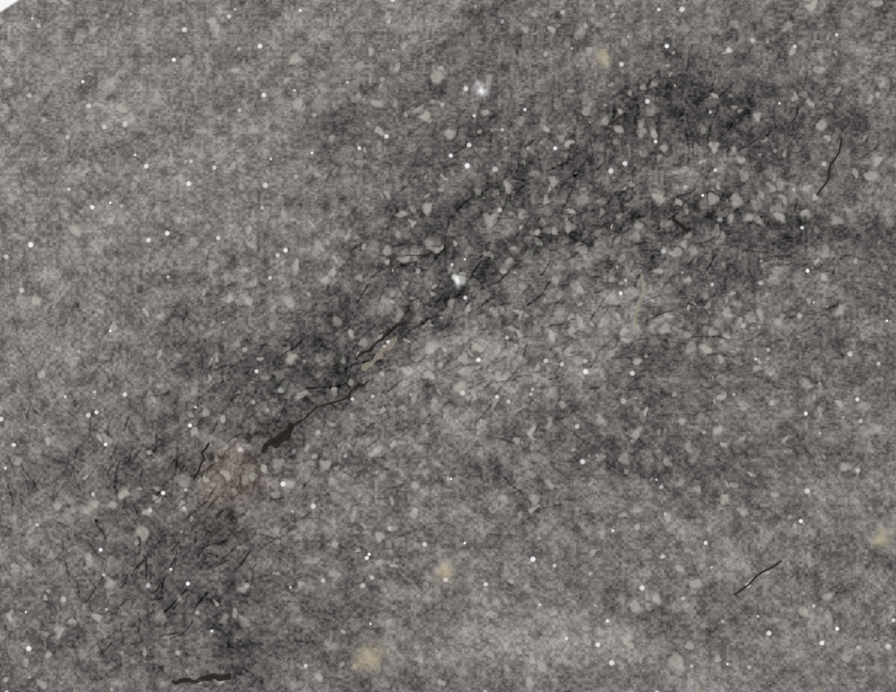
Reproduce this texture procedurally as a Shadertoy shader.

```glsl
// Weathered grey rock slab: broad tonal patches, a diagonal dark fold and thin cracks,
// covered with directional fibres, pale mineral flecks and fine grain.
// Patches are Gaussians; fibres and flecks are scattered on jittered hash grids.

float hash(vec2 p) { return fract(sin(dot(p, vec2(127.1, 311.7))) * 43758.5453); }

vec2 hash2(vec2 p) { return vec2(hash(p), hash(p + 37.2)); }

float noise(vec2 p) {
    vec2 i = floor(p), f = fract(p);
    f = f * f * (3.0 - 2.0 * f);
    return mix(mix(hash(i), hash(i + vec2(1, 0)), f.x),
               mix(hash(i + vec2(0, 1)), hash(i + vec2(1, 1)), f.x), f.y);
}

float fbm(vec2 p) {
    float sum = 0.0, amp = 0.5;
    for (int i = 0; i < 5; i++) {
        sum += amp * noise(p);
        p = mat2(1.6, 1.2, -1.2, 1.6) * p + 7.3;
        amp *= 0.5;
    }
    return sum;
}

// Centered pair of noises, used to bend and roughen shapes
vec2 wobble(vec2 p) { return vec2(noise(p), noise(p + 40.0)) - 0.5; }

mat2 turn(float a) { return mat2(cos(a), -sin(a), sin(a), cos(a)); }

// Soft ellipse: center in xy, radii in zw
float blob(vec2 p, vec4 e, float angle) {
    vec2 q = turn(angle) * (p - e.xy) / e.zw;
    return exp(-dot(q, q));
}

float spot(vec2 p, float x, float y, float r) { return blob(p, vec4(x, y, r, r), 0.0); }

// Distance to the segment from s.xy to s.zw
float segment(vec2 p, vec4 s) {
    vec2 d = s.zw - s.xy;
    return length(p - s.xy - d * clamp(dot(p - s.xy, d) / dot(d, d), 0.0, 1.0));
}

float stroke(vec2 p, vec4 s, float width) {
    float soft = 0.7 / iResolution.y;
    return 1.0 - smoothstep(width - soft, width + soft + 0.001, segment(p, s));
}

// Local direction of the rock fibres
float grainAngle(vec2 p, float below) {
    float a = mix(2.0, 0.6, smoothstep(0.2, 0.5, p.x + 0.4 * p.y));
    a = mix(a, -0.35, below);
    return mix(a, 1.5, 0.7 * smoothstep(0.6, 0.85, p.y) * smoothstep(0.5, 0.8, p.x));
}

float fibres(vec2 p, float scale, float below) {
    float sum = 0.0;
    for (int k = 0; k < 9; k++) {
        vec2 id = floor(p * scale) + vec2(k % 3, k / 3) - 1.0;
        vec2 center = (id + hash2(id + scale)) / scale;
        float angle = grainAngle(center, below) + 1.3 * (hash(id + 5.0) - 0.5);
        vec2 arm = vec2(cos(angle), sin(angle)) * (0.2 + 0.4 * hash(id + 9.0)) / scale;
        sum = max(sum, stroke(p, vec4(center - arm, center + arm), 0.001) * hash(id + 3.0));
    }
    return sum;
}

float flecks(vec2 p, float scale, float size, float density) {
    float sum = 0.0;
    for (int k = 0; k < 9; k++) {
        vec2 id = floor(p * scale) + vec2(k % 3, k / 3) - 1.0, key = id + scale;
        float radius = size * (0.5 + hash(key + 4.0));
        float d = length(p - (id + hash2(key)) / scale);
        float shape = 1.0 - smoothstep(0.4 * radius, radius + 0.7 / iResolution.y, d);
        sum = max(sum, shape * step(hash(key + 8.0), density) * (0.3 + 0.7 * hash(key + 2.0)));
    }
    return sum;
}

void mainImage(out vec4 fragColor, in vec2 fragCoord) {
    vec2 p = fragCoord / iResolution.y;
    vec2 w = p + 0.014 * wobble(p * 14.0) + 0.007 * wobble(p * 50.0);

    // Broad light and dark patches
    float tone = 0.04 * smoothstep(0.5, 0.0, p.x) * smoothstep(0.2, 0.6, p.y);
    tone -= 0.11 * blob(w, vec4(0.74, 0.77, 0.24, 0.12), 0.35);
    tone -= 0.13 * blob(w, vec4(1.10, 0.83, 0.17, 0.08), -0.2);
    tone -= 0.09 * blob(w, vec4(1.07, 0.61, 0.22, 0.07), 0.1);
    tone -= 0.08 * blob(w, vec4(0.93, 0.38, 0.25, 0.08), 0.2);
    tone -= 0.09 * blob(w, vec4(0.46, 0.47, 0.24, 0.08), 0.65);
    tone -= 0.09 * blob(w, vec4(0.24, 0.15, 0.14, 0.20), 0.3);
    tone += 0.07 * blob(w, vec4(0.70, 0.46, 0.13, 0.05), 0.1);
    tone += 0.10 * blob(w, vec4(0.88, 0.56, 0.07, 0.04), 0.6);
    tone += 0.06 * blob(w, vec4(0.79, 0.07, 0.12, 0.05), 0.2);
    tone += 0.06 * blob(w, vec4(0.36, 0.79, 0.16, 0.04), 0.8);
    tone = 0.456 + 1.1 * tone;

    // Streaks, fine grain and fibres
    float below = smoothstep(0.0, 0.25, 0.45 * p.x - p.y + 0.15);
    float streaks = mix(fbm(turn(0.6) * w * vec2(8, 22)), fbm(turn(-0.25) * w * vec2(9, 24)), below);
    float dense = blob(p, vec4(0.78, 0.58, 0.5, 0.25), 0.5);
    tone += 0.20 * (streaks - 0.48) + (0.26 + 0.14 * dense) * (fbm(w * 60.0) - 0.48);
    tone += 0.17 * (noise(p * 230.0) - 0.5) + 0.10 * (noise(p * 390.0) - 0.5);
    float fibrous = 0.3 + 0.7 * max(dense, blob(p, vec4(0.22, 0.25, 0.25, 0.3), 0.0));
    tone -= fibrous * (0.17 * fibres(w, 24.0, below) + 0.14 * fibres(w, 42.0, below));

    // Diagonal fold and the seam rising from the lower edge
    float fold = min(segment(w, vec4(0.38, 0.35, 0.73, 0.64)),
                 min(segment(w, vec4(0.73, 0.64, 0.94, 0.69)), segment(w, vec4(0.94, 0.69, 1.3, 0.66))));
    tone -= 0.09 * exp(-fold * fold * 1800.0);
    tone -= 0.10 * exp(-70.0 * segment(w, vec4(0.34, 0.0, 0.33, 0.26)));
    vec3 color = tone * vec3(1.02, 0.99, 0.975);
    color += vec3(0.05, 0.02, 0.0) * blob(w, vec4(0.33, 0.31, 0.06, 0.05), 0.4);

    // Pale flecks, glints and ochre spots
    vec2 rough = w + 0.008 * wobble(p * 110.0);
    float pale = max(flecks(rough, 26.0, 0.008, 0.1 + 0.4 * dense), flecks(rough, 55.0, 0.006, 0.1 + 0.4 * dense));
    color = mix(color, vec3(0.74, 0.73, 0.69), 0.75 * pale);
    color = mix(color, vec3(0.95), flecks(p, 30.0, 0.0033, 0.22));
    float ochre = spot(rough, 0.64, 0.17, 0.013) + spot(rough, 0.53, 0.05, 0.022)
                + spot(rough, 0.87, 0.92, 0.012) + spot(rough, 1.28, 0.22, 0.013);
    color = mix(color, vec3(0.76, 0.71, 0.6), 0.75 * ochre);
    color = mix(color, vec3(0.95), spot(rough, 0.694, 0.868, 0.009) + spot(rough, 0.66, 0.597, 0.007));

    // Lit rims and sharp cracks
    float rim = stroke(rough, vec4(0.53, 0.472, 0.578, 0.512), 0.004) + stroke(w, vec4(0.918, 0.52, 0.934, 0.6), 0.002);
    color = mix(color, vec3(0.62, 0.58, 0.52), 0.7 * rim);
    float crack = stroke(rough, vec4(0.275, 0.31, 0.296, 0.355), 0.0015)
        + stroke(rough, vec4(0.385, 0.345, 0.421, 0.386), 0.003)
        + stroke(rough, vec4(0.421, 0.386, 0.535, 0.453), 0.001)
        + stroke(rough, vec4(0.522, 0.487, 0.581, 0.534), 0.0015)
        + stroke(rough, vec4(0.252, 0.02, 0.333, 0.028), 0.003)
        + stroke(w, vec4(1.063, 0.143, 1.128, 0.19), 0.001)
        + stroke(w, vec4(1.187, 0.722, 1.22, 0.8), 0.001)
        + stroke(p, vec4(0.973, 0.683, 0.993, 0.667), 0.002);
    color = mix(color, vec3(0.14, 0.12, 0.11), 0.8 * min(crack, 1.0));

    // Bright upper left corner
    float corner = smoothstep(-0.003, 0.003, p.y - 0.982 - 0.65 * p.x);
    fragColor = vec4(clamp(mix(color, vec3(0.96), corner), 0.0, 1.0), 1.0);
}
```
